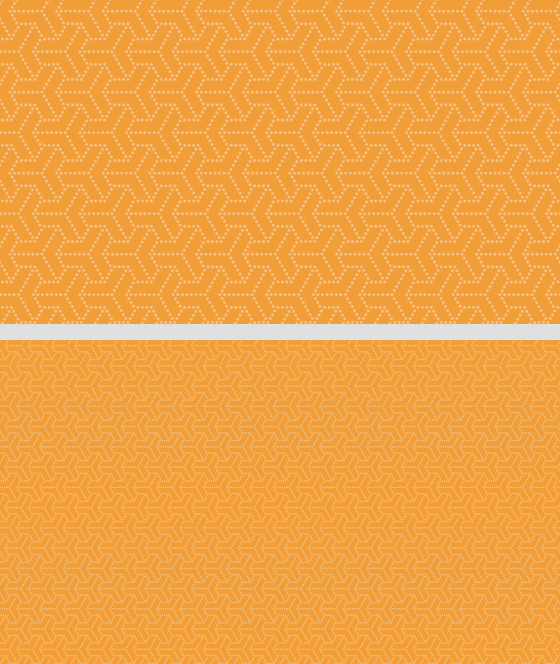
Top, the tile; bottom, the same tile 2 across and 2 down.
Give the GLSL for this pattern, as a Shadertoy shader.

```glsl
const float ROW_HEIGHT = 0.8660254;      // triangular lattice, column step = 1
const vec2 REPEATS = vec2(12.0, 8.0);    // even row count keeps the stagger seamless
const vec2 PHASE = vec2(0.40, 0.724);
const float ARM_LENGTH = 0.687;
const float ARM_STEPS = 7.0;
const float BARB_SPACING = 0.0955;
const float BARB_STEPS = 3.0;
const float DOT_CORE = 0.006;
const float DOT_EDGE = 0.048;
const vec3 ORANGE = vec3(0.95, 0.62, 0.22);
const vec3 CREAM = vec3(0.95, 0.79, 0.60);

// Distance to the centre of the nearest dot in a straight row of dots
float dottedLine(vec2 p, vec2 start, vec2 direction, float spacing, float steps) {
    vec2 q = p - start;
    float index = clamp(round(dot(q, direction) / spacing), 0.0, steps);
    return length(q - direction * spacing * index);
}

// Fold the plane into one mirrored third, with an arm along +x
vec2 foldThirds(vec2 p) {
    float third = 2.0943951;
    float angle = atan(p.y, -p.x);
    angle -= third * round(angle / third);
    return length(p) * vec2(cos(angle), abs(sin(angle)));
}

// Three dotted arms, each ending in a backward arrowhead
float dottedStar(vec2 p, float armLength) {
    vec2 q = foldThirds(p);
    vec2 tip = vec2(armLength, 0.0);
    vec2 barbDirection = vec2(-0.5, 0.8660254);
    float arm = dottedLine(q, vec2(0.0), vec2(1.0, 0.0), armLength / ARM_STEPS, ARM_STEPS);
    float barb = dottedLine(q, tip, barbDirection, BARB_SPACING, BARB_STEPS);
    return min(arm, barb);
}

// Nearest dot among the stars of the surrounding staggered rows
float starLattice(vec2 p) {
    float nearestRow = round(p.y / ROW_HEIGHT);
    float nearest = 1.0;
    for (int j = -1; j <= 1; j++) {
        float row = nearestRow + float(j);
        float stagger = 0.5 * mod(row, 2.0);
        float nearestColumn = round(p.x - stagger);
        for (int i = -1; i <= 1; i++) {
            vec2 center = vec2(nearestColumn + float(i) + stagger, row * ROW_HEIGHT);
            nearest = min(nearest, dottedStar(p - center, ARM_LENGTH));
        }
    }
    return nearest;
}

void mainImage(out vec4 fragColor, in vec2 fragCoord) {
    vec2 cell = fragCoord / iResolution.xy * REPEATS - PHASE;
    float dotDistance = starLattice(cell * vec2(1.0, ROW_HEIGHT));

    // Soft round dots over the flat ground
    float ink = 1.0 - smoothstep(DOT_CORE, DOT_EDGE, dotDistance);
    fragColor = vec4(mix(ORANGE, CREAM, ink), 1.0);
}
```
